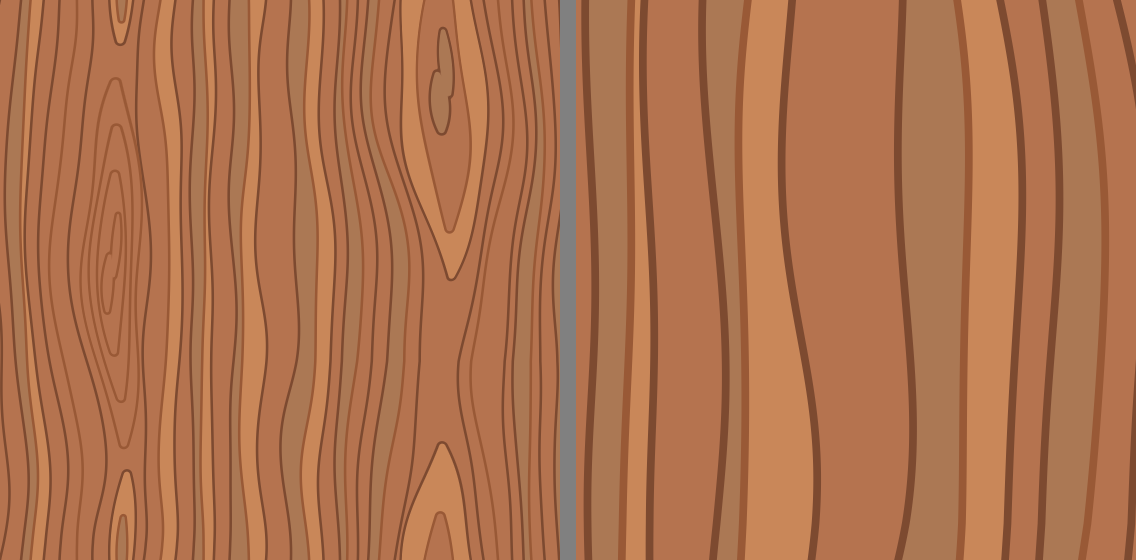
Left: the whole. Right: its middle third, enlarged.
Give the GLSL for this texture, as a WebGL 2 fragment shader.

```glsl
#version 300 es
precision highp float;

uniform vec2 u_resolution;
out vec4 outColor;

const float TAU = 6.2831853;
const float BANDS = 31.0;

const vec3 WOOD = vec3(0.71, 0.45, 0.31);
const vec3 TAN = vec3(0.67, 0.47, 0.33);
const vec3 HONEY = vec3(0.79, 0.53, 0.35);
const vec3 DARK_INK = vec3(0.49, 0.29, 0.19);
const vec3 SOFT_INK = vec3(0.60, 0.35, 0.21);

// Knot centre (xy) and half size (zw)
const vec4 KNOTS[3] = vec4[3](
    vec4(0.210, 0.53, 0.052, 0.33),
    vec4(0.790, 0.855, 0.080, 0.355),
    vec4(0.212, 0.04, 0.024, 0.12));

float hash(float n) {
    return fract(sin(n * 12.99) * 43758.5);
}

// Vertical offset from a centre, repeating once per canvas height
float wrapOffset(float y, float centre) {
    return fract(y - centre + 0.5) - 0.5;
}

// Coverage of an outline at signed distance d, in canvas units
float strokeCoverage(float d) {
    return clamp(0.5 + (0.0023 - abs(d)) * u_resolution.y, 0.0, 1.0);
}

// Signed distance to an upright lens with rounded tips
float spindle(vec2 p, vec2 centre, vec2 size) {
    float tip = min(0.008, 0.5 * size.x);
    vec2 q = vec2(p.x - centre.x, wrapOffset(p.y, centre.y));
    q.x += 0.07 * size.x * sin(TAU * 3.0 * p.y + 90.0 * size.x);
    q = abs(q);
    float w = size.x - tip;
    float h = size.y - tip;
    float radius = (w * w + h * h) / (2.0 * w);
    float shift = radius - w;
    bool beyondTip = (q.y - h) * shift > q.x * h;
    float d = beyondTip ? length(q - vec2(0.0, h)) : length(q + vec2(shift, 0.0)) - radius;
    return d - tip;
}

// Curled heart made of two staggered, blended lobes
float heart(vec2 p, vec2 centre, vec2 size) {
    float upper = spindle(p, centre + size * vec2(0.40, 0.35), size * vec2(0.55, 0.65));
    float lower = spindle(p, centre - size * vec2(0.30, 0.40), size * vec2(0.70, 0.60));
    float blend = max(0.004 - abs(upper - lower), 0.0);
    return min(upper, lower) - blend * blend / 0.016;
}

vec3 outlined(vec3 col, float d, vec3 fill, vec3 ink) {
    col = mix(col, fill, clamp(0.5 - d * u_resolution.y, 0.0, 1.0));
    return mix(col, ink, strokeCoverage(d));
}

// Slow sway shared by grain and knots
float sway(vec2 p) {
    return 0.011 * sin(TAU * p.y + 5.0 * p.x)
         + 0.005 * sin(TAU * 2.0 * p.y - 9.0 * p.x + 1.0)
         + 0.0025 * sin(TAU * 3.0 * p.y + 14.0 * p.x);
}

// Horizontal place of one grain line, pushed aside by the knots
float grainLine(float i, float y) {
    float h = hash(i);
    float a = TAU * (y + h);
    float kind = mod(i, 3.0);
    float narrowing = kind == 2.0 ? 0.1 : (kind == 0.0 && i < 19.0) ? 0.2 : 0.0;
    float x = (i + 0.3 * (h - 0.5) - narrowing) / BANDS
            + 0.0045 * sin(a + 0.8 * sin(2.0 * a))
            + 0.0020 * sin(3.0 * a + 9.0 * h);

    // Crowd the lines between knots and spread them near knots
    x += 0.015 * sin(TAU * 3.45 * (x - 0.21));

    float push = 0.0;
    for (int k = 0; k < 3; k++) {
        vec4 knot = KNOTS[k];
        float t = wrapOffset(y, knot.y) / knot.w;
        float side = x - knot.x;
        push += sign(side) * 1.25 * knot.z * exp(-1.6 * t * t - abs(side) / 0.16);
    }
    return x + push;
}

// Bands come in threes, with plain wood beside the large knots
vec3 bandColor(float i) {
    float kind = mod(i, 3.0);
    bool plain = (i > 3.0 && i < 8.0) || (i > 23.0 && i < 27.0);
    if (kind == 1.0 && !plain) return TAN;
    if (kind == 2.0 && !plain && i > 0.0 && i < 19.0) return HONEY;
    return WOOD;
}

void main() {
    vec2 p = gl_FragCoord.xy / u_resolution.y;
    p.x -= sway(p);

    // Grain bands and the lines between them
    vec3 fill = WOOD;
    vec3 ink = DARK_INK;
    float inkAmount = 0.0;
    for (int n = -2; n < 35; n++) {
        float i = float(n);
        float field = p.x - grainLine(i, p.y);
        float slope = length(vec2(dFdx(field), dFdy(field))) * u_resolution.y;
        float cover = strokeCoverage(field / max(slope, 0.1));
        if (field > 0.0) fill = bandColor(i);
        if (cover > inkAmount) {
            inkAmount = cover;
            ink = mod(i, 3.0) == 2.0 ? SOFT_INK : DARK_INK;
        }
    }
    vec3 col = mix(fill, ink, inkAmount);

    // Tall knot of nested rings
    vec4 tall = KNOTS[0];
    for (int r = 0; r < 3; r++) {
        vec2 size = tall.zw * (1.0 - 0.25 * float(r));
        col = outlined(col, spindle(p, tall.xy, size), WOOD, SOFT_INK);
    }
    col = outlined(col, heart(p, tall.xy, vec2(0.016, 0.09)), WOOD, SOFT_INK);

    // Wide knot with a pale rim
    vec4 wide = KNOTS[1];
    col = outlined(col, spindle(p, wide.xy, wide.zw), HONEY, DARK_INK);
    col = outlined(col, spindle(p, wide.xy - vec2(0.0, 0.02), vec2(0.044, 0.25)), WOOD, SOFT_INK);
    col = outlined(col, heart(p, wide.xy, vec2(0.026, 0.095)), TAN, DARK_INK);

    // Small knot
    vec4 small = KNOTS[2];
    col = outlined(col, spindle(p, small.xy, small.zw), HONEY, DARK_INK);
    col = outlined(col, spindle(p, small.xy - vec2(0.0, 0.02), vec2(0.010, 0.06)), TAN, SOFT_INK);

    outColor = vec4(col, 1.0);
}
```
